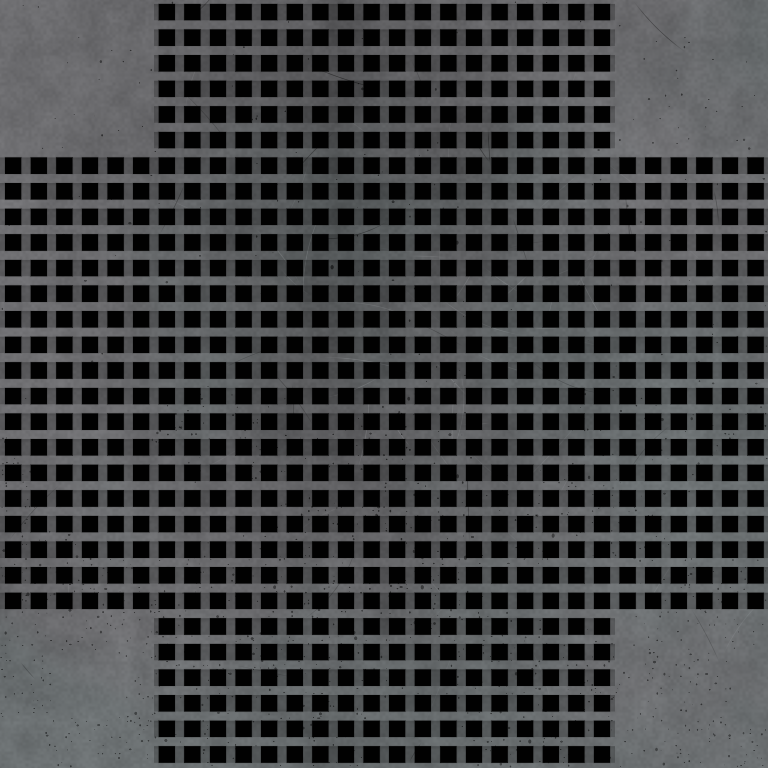
Write a Shadertoy shader that draws this texture.

```glsl
const float CELLS = 30.0;
const float PANEL_CELLS = 6.0;
const vec2 HOLE_HALF = vec2(0.318, 0.322);
const vec2 HOLE_SHIFT = vec2(0.015, 0.028);

float hash(vec2 p) {
    vec3 q = fract(vec3(p.xyx) * 0.1031);
    q += dot(q, q.yzx + 33.33);
    return fract((q.x + q.y) * q.z);
}

vec2 hash2(vec2 p) {
    return vec2(hash(p), hash(p + 71.7));
}

float noise(vec2 p) {
    vec2 i = floor(p), f = fract(p);
    f = f * f * (3.0 - 2.0 * f);
    return mix(mix(hash(i), hash(i + vec2(1, 0)), f.x),
               mix(hash(i + vec2(0, 1)), hash(i + vec2(1, 1)), f.x), f.y);
}

float fbm(vec2 p) {
    float sum = 0.0, weight = 0.5;
    for (int i = 0; i < 5; i++) {
        sum += weight * noise(p);
        p = mat2(1.6, 1.2, -1.2, 1.6) * p + 17.3;
        weight *= 0.5;
    }
    return sum;
}

float boxDistance(vec2 p, vec2 halfSize) {
    vec2 d = abs(p) - halfSize;
    return length(max(d, 0.0)) + min(max(d.x, d.y), 0.0);
}

// Small dark pits, one candidate per cell
float pits(vec2 uv, float density, float chance, float pixel) {
    vec2 p = uv * density;
    vec2 id = floor(p);
    vec2 offset = fract(p) - mix(vec2(0.25), vec2(0.75), hash2(id));
    offset.y *= mix(0.7, 1.5, hash(id + 9.1));
    float radius = mix(0.08, 0.22, hash(id + 3.7));
    float soft = pixel * density;
    float spot = 1.0 - smoothstep(radius - soft * 0.5, radius + soft * 0.5, length(offset));
    return spot * step(hash(id + 5.3), chance);
}

// Thin bent strokes scattered around a centre
float scratches(vec2 uv, vec2 centre, vec2 spread, float seed, float pixel) {
    float sum = 0.0;
    for (int i = 0; i < 28; i++) {
        vec2 key = vec2(float(i), seed);
        vec2 q = uv - centre - (hash2(key) * 2.0 - 1.0) * spread;
        float angle = 6.2832 * hash(key + 13.1);
        float c = cos(angle), s = sin(angle);
        q = mat2(c, -s, s, c) * q;
        q.y += (hash(key + 21.9) - 0.5) * 7.0 * q.x * q.x;
        float reach = mix(0.015, 0.065, hash(key + 31.3));
        float line = 1.0 - smoothstep(0.0, 0.0006 + pixel * 0.5, abs(q.y));
        float fade = 1.0 - smoothstep(reach * 0.4, reach, abs(q.x));
        sum += line * fade * mix(0.3, 1.0, hash(key + 41.7));
    }
    return min(sum, 1.0);
}

// Worn metal: broad stains, fine grain and a cool tint
vec3 metal(vec2 uv, float pixel) {
    float stains = fbm(uv * 5.0 + 4.0) - 0.48;
    float mottling = fbm(uv * 32.0) - 0.48;
    float streaks = fbm(uv * vec2(42.0, 5.0) + 31.0) - 0.48;
    float grain = noise(uv * 256.0) - 0.5;
    float tone = 0.43 + 0.09 * stains + 0.08 * mottling + 0.035 * streaks + 0.035 * grain;

    vec2 shade = (uv - vec2(0.46, 0.72)) / vec2(0.24, 0.42);
    tone -= 0.055 * exp(-dot(shade, shade));
    tone -= 0.035 * exp(-pow((uv.x - 0.44) / 0.035, 2.0)) * smoothstep(0.3, 0.9, uv.y);

    float lower = 1.0 - smoothstep(0.3, 0.58, uv.y);
    float chance = mix(0.015, 0.10, lower) * smoothstep(0.35, 0.6, noise(uv * 9.0));
    tone -= 0.22 * pits(uv, 190.0, chance, pixel);
    tone -= 0.18 * pits(uv + 0.37, 105.0, chance * 0.6, pixel);
    tone += 0.075 * scratches(uv, vec2(0.52, 0.52), vec2(0.25, 0.15), 2.0, pixel);
    tone += 0.04 * scratches(uv, vec2(0.5), vec2(0.5), 7.0, pixel);
    tone -= 0.12 * scratches(uv, vec2(0.5), vec2(0.5), 19.0, pixel);

    float cool = smoothstep(0.35, 0.65, fbm(uv * 3.0 + 8.0) + 0.12 * (0.5 - uv.y));
    return tone * mix(vec3(0.99, 0.99, 1.015), vec3(0.955, 1.0, 1.015), cool);
}

void mainImage(out vec4 fragColor, in vec2 fragCoord) {
    vec2 uv = fragCoord / iResolution.xy;
    float pixel = 1.0 / min(iResolution.x, iResolution.y);
    float soft = pixel * CELLS;
    vec2 grid = uv * CELLS - HOLE_SHIFT;
    vec2 id = floor(grid);
    vec2 local = fract(grid) - 0.5;

    // Solid corner panels leave a cross of perforations
    vec2 fromCentre = abs(id + 0.5 - CELLS * 0.5);
    float limit = CELLS * 0.5 - PANEL_CELLS;
    float perforated = 1.0 - step(limit, min(fromCentre.x, fromCentre.y));

    // Upright bars sit below the brighter horizontal bars
    float upright = 1.0 - smoothstep(-soft * 0.5, soft * 0.5, abs(local.y) - HOLE_HALF.y);
    float shadow = smoothstep(0.16, HOLE_HALF.y, local.y);
    float hole = boxDistance(local, HOLE_HALF);
    float rim = 1.0 - smoothstep(0.0, 0.06, abs(hole));

    vec3 color = metal(uv, pixel);
    color *= 1.0 - perforated * (upright * (0.21 + 0.07 * shadow) + 0.10 * rim);

    float opening = perforated * (1.0 - smoothstep(-soft * 0.5, soft * 0.5, hole));
    color = mix(color, vec3(0.004), opening);
    fragColor = vec4(clamp(color, 0.0, 1.0), 1.0);
}
```
